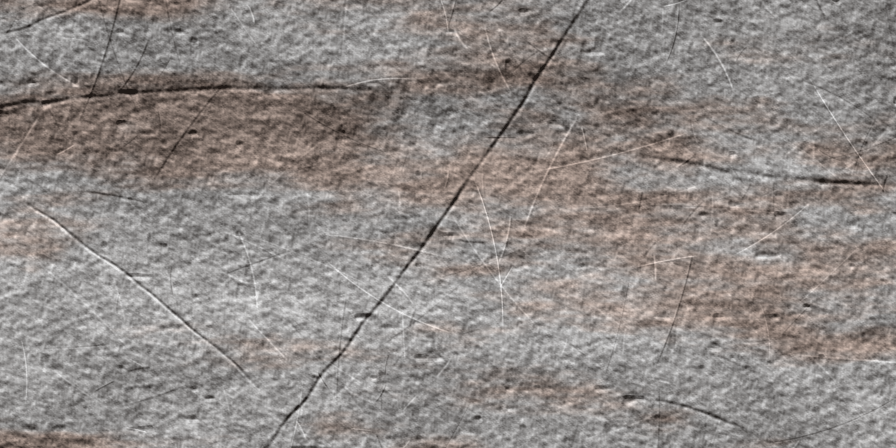
Give the GLSL for this texture, as a Shadertoy shader.

```glsl
// Worn, scratched metal sheet: embossed grey grain, rusty horizontal stains,
// many hairline scratches scattered by a hash, and a few long curved grooves.
// Height is 1 unit; each layer adds to one tone, which is then tinted.

#define BASE_TONE 0.55
#define CLOUD_AMOUNT 0.26
#define GRAIN_AMOUNT 0.36
#define RELIEF_AMOUNT 0.30
#define STAIN_DARKNESS 0.075
#define STAIN_TINT vec3(1.03, 0.93, 0.875)
#define SCRATCH_COUNT 230
#define SCRATCH_STRENGTH 0.19
#define SCRATCH_WIDTH 0.0021

float hash(vec2 p) {
    vec3 q = fract(vec3(p.xyx) * 0.1031);
    q += dot(q, q.yzx + 33.33);
    return fract((q.x + q.y) * q.z);
}

vec4 hash4(float n) {
    vec4 q = fract(vec4(n) * vec4(0.1031, 0.1030, 0.0973, 0.1099));
    q += dot(q, q.wzxy + 33.33);
    return fract((q.xxyz + q.yzzw) * q.zywx);
}

float noise(vec2 p) {
    vec2 i = floor(p), f = fract(p);
    f = f * f * (3.0 - 2.0 * f);
    vec2 e = vec2(0.0, 1.0);
    return mix(mix(hash(i), hash(i + e.yx), f.x),
               mix(hash(i + e.xy), hash(i + e.yy), f.x), f.y);
}

float fbm(vec2 p, int octaves) {
    float sum = 0.0, weight = 0.5, total = 0.0;
    for (int i = 0; i < octaves; i++) {
        sum += weight * noise(p);
        total += weight;
        weight *= 0.6;
        p = p * 2.03 + vec2(17.3, 41.7);
    }
    return sum / total;
}

float bell(float x, float width) {
    return exp(-x * x / (width * width));
}

// Tone change of a bowed groove from a to b: a dark core beside a lit rim
float groove(vec2 p, vec2 a, vec2 b, float bend, float width, float dark, float light) {
    vec2 dir = b - a, r = p - a;
    float len = length(dir);
    dir /= len;
    float along = dot(r, dir) / len;
    if (along < 0.0 || along > 1.0) return 0.0;
    float side = dir.x * r.y - dir.y * r.x - 4.0 * bend * len * along * (1.0 - along);
    float w = max(width, 0.55 / iResolution.y);
    float taper = smoothstep(0.0, 0.15, along) * (1.0 - smoothstep(0.8, 1.0, along));
    float profile = light * bell(side + 1.5 * w, w) - dark * bell(side, w);
    return profile * taper * width / w;
}

float hairlines(vec2 p, float aspect) {
    float tone = 0.0;
    for (int i = 0; i < SCRATCH_COUNT; i++) {
        vec4 h = hash4(float(i) + 3.0), k = hash4(float(i) + 517.0);
        vec2 start = (h.xy * 1.2 - 0.1) * vec2(aspect, 1.0);
        float angle = 6.2832 * h.z;
        float len = mix(0.05, 0.42, h.w * h.w * h.w);
        vec2 end = start + len * vec2(cos(angle), sin(angle));
        float strength = SCRATCH_STRENGTH * mix(0.35, 1.0, k.y * k.y);
        float bright = step(0.5, k.x);
        tone += groove(p, start, end, 0.14 * (k.z - 0.5), SCRATCH_WIDTH * mix(0.8, 1.4, k.w),
                       strength * mix(1.0, 0.25, bright), strength * mix(0.2, 1.1, bright));
    }
    return tone;
}

float longGrooves(vec2 p) {
    float wear = 0.6 + 0.8 * noise(p * 24.0);
    p += 0.008 * (vec2(noise(p * 18.0), noise(p * 18.0 + 50.0)) - 0.5);
    float tone = groove(p, vec2(0.48, -0.13), vec2(1.40, 1.15), -0.022, 0.0042, 0.32, 0.12);
    tone += groove(p, vec2(0.01, 0.58), vec2(0.62, 0.10), 0.025, 0.0034, 0.24, 0.22);
    tone += groove(p, vec2(-0.12, 0.745), vec2(0.90, 0.80), 0.025, 0.0050, 0.24, 0.12);
    tone += groove(p, vec2(1.38, 0.67), vec2(2.20, 0.59), -0.035, 0.0052, 0.24, 0.08);
    tone += groove(p, vec2(1.45, 0.11), vec2(1.68, 0.03), 0.06, 0.0036, 0.26, 0.12);
    tone += groove(p, vec2(-0.02, 0.92), vec2(0.24, 1.02), -0.03, 0.0036, 0.24, 0.10);
    return tone * wear;
}

void mainImage(out vec4 fragColor, in vec2 fragCoord) {
    vec2 p = fragCoord / iResolution.y;
    float aspect = iResolution.x / iResolution.y;

    // Broad light and dark patches, brightest below the middle
    float tone = BASE_TONE + CLOUD_AMOUNT * (fbm(p * vec2(3.0, 6.5), 5) - 0.5);
    tone += 0.06 * bell(p.y - 0.38, 0.24) - 0.03 * smoothstep(0.6, 1.0, p.y);

    // Rusty stains drawn out sideways, densest in the upper middle
    float spread = fbm(p * vec2(2.2, 9.0) + 8.0, 5) + 0.2 * bell(p.y - 0.67, 0.13);
    float stain = smoothstep(0.50, 0.76, spread);
    float streak = fbm(p * vec2(7.0, 65.0), 3) - 0.5;
    tone += stain * (0.22 * streak - STAIN_DARKNESS) + 0.07 * streak;

    // Fine grain, lit from the upper left
    vec2 q = mat2(0.96, 0.28, -0.28, 0.96) * p * vec2(62.0, 78.0);
    float height = fbm(q, 3);
    tone += GRAIN_AMOUNT * (height - 0.5);
    tone += RELIEF_AMOUNT * (height - fbm(q + vec2(-0.3, 0.4), 3));

    // Sparse pits with a bright lower rim
    vec2 s = p * vec2(30.0, 44.0);
    float pit = smoothstep(0.83, 0.96, noise(s));
    float rim = smoothstep(0.83, 0.96, noise(s + vec2(-0.1, 0.35)));
    tone += (0.16 * rim - 0.24 * pit) * smoothstep(0.4, 0.6, noise(p * 9.0));

    tone += hairlines(p, aspect) + longGrooves(p);
    tone = clamp(tone, 0.12, 0.92);

    // Shadows lean slightly warm, stains clearly so
    vec3 color = tone - (1.0 - tone) * vec3(0.0, 0.015, 0.024);
    color *= mix(vec3(1.0), STAIN_TINT, stain);
    fragColor = vec4(color, 1.0);
}
```
